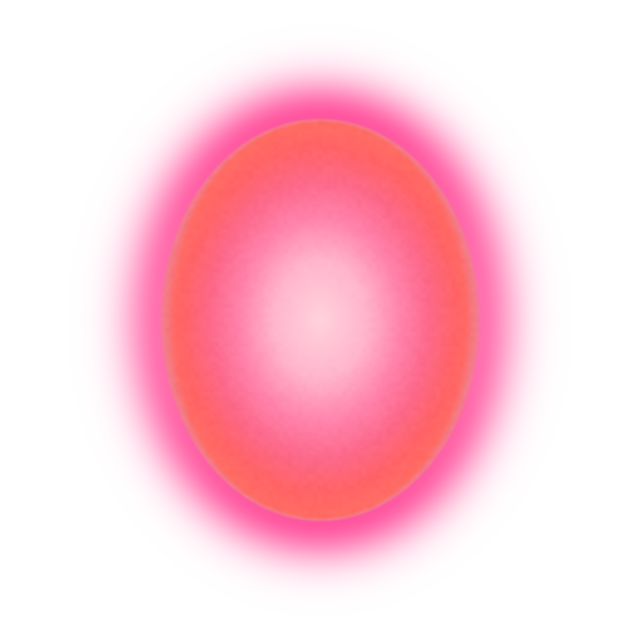
A WebGL 1 fragment shader for this background:

```glsl
precision highp float;

uniform vec2 u_resolution;

#define RADII vec2(0.248, 0.314)
#define GLOW_WIDTH 0.062
#define GRAIN_SCALE 130.0
#define GRAIN_AMOUNT 0.022
#define CORE vec3(1.0, 0.81, 0.86)
#define BLUSH vec3(1.0, 0.71, 0.80)
#define PINK vec3(1.0, 0.51, 0.67)
#define ROSE vec3(0.99, 0.41, 0.54)
#define CORAL vec3(1.0, 0.39, 0.40)
#define ORANGE vec3(1.0, 0.42, 0.39)
#define RIM vec3(0.95, 0.49, 0.55)
#define GLOW vec3(1.0, 0.33, 0.62)

float hash(vec2 p) {
  return fract(sin(dot(p, vec2(127.1, 311.7))) * 43758.5453);
}

float valueNoise(vec2 p) {
  vec2 cell = floor(p);
  vec2 f = fract(p);
  f = f * f * (3.0 - 2.0 * f);
  float low = mix(hash(cell), hash(cell + vec2(1.0, 0.0)), f.x);
  float high = mix(hash(cell + vec2(0.0, 1.0)), hash(cell + vec2(1.0)), f.x);
  return mix(low, high, f.y);
}

float ramp(float from, float to, float x) {
  return clamp((x - from) / (to - from), 0.0, 1.0);
}

// Radial gradient from the pale core to the warm shell
vec3 shellColor(float k) {
  vec3 color = mix(CORE, BLUSH, ramp(0.03, 0.29, k));
  color = mix(color, PINK, ramp(0.29, 0.51, k));
  color = mix(color, ROSE, ramp(0.51, 0.69, k));
  color = mix(color, CORAL, ramp(0.69, 0.86, k));
  return mix(color, ORANGE, ramp(0.86, 0.96, k));
}

void main() {
  float unit = min(u_resolution.x, u_resolution.y);
  vec2 p = (gl_FragCoord.xy - 0.5 * u_resolution) / unit;

  // Normalized radius and approximate distance to the ellipse
  float k = length(p / RADII);
  float dist = k * (k - 1.0) / max(length(p / (RADII * RADII)), 0.0001);
  float sideways = p.x * p.x / max(dot(p, p), 0.000001);

  // Outer halo, strongest above and below
  float reach = max(dist, 0.0) / GLOW_WIDTH;
  float halo = exp(-reach * reach) * mix(1.0, 0.84, sideways);
  vec3 color = mix(vec3(1.0), GLOW, halo);

  // Inner body with a soft rim, wider at the sides
  vec3 body = shellColor(k);
  float rimWidth = mix(0.007, 0.024, sideways);
  body = mix(body, RIM, smoothstep(-rimWidth, 0.0, dist));

  // Faint mottling
  float grain = valueNoise(p * GRAIN_SCALE) + 0.5 * valueNoise(p * GRAIN_SCALE * 2.1);
  float mottled = smoothstep(0.05, 0.35, k);
  body += (grain - 0.75) * GRAIN_AMOUNT * mottled * vec3(0.4, 1.0, 0.8);

  float edge = max(0.003, 1.0 / unit);
  color = mix(color, body, 1.0 - smoothstep(-edge, edge, dist));
  gl_FragColor = vec4(color, 1.0);
}
```
